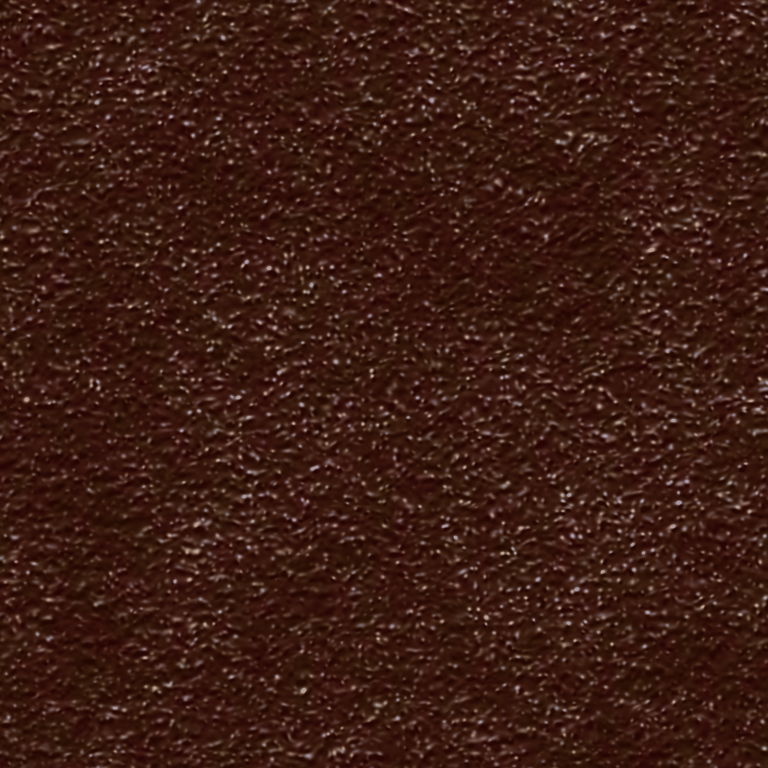
A Shadertoy shader for this texture:

```glsl
// Dark brown pebbled leather under a glancing light from above.
// An embossed noise relief forms the skin; two jittered layers of soft
// blobs add round glints and longer, cooler crests, each with its shadow.

const vec3 SHADOW_BROWN = vec3(0.158, 0.038, 0.016);
const vec3 BODY_BROWN   = vec3(0.228, 0.096, 0.050);
const vec3 WARM_GLINT   = vec3(0.690, 0.580, 0.520);
const vec3 COOL_GLINT   = vec3(0.620, 0.560, 0.600);
const vec3 OLIVE_SHIFT  = vec3(-0.018, 0.024, -0.012);
const float BODY_LEVEL  = 0.14;

float hash(vec2 p) {
    return fract(sin(dot(p, vec2(127.1, 311.7))) * 43758.5453);
}

vec2 hash2(vec2 p) {
    return vec2(hash(p), hash(p + 57.3));
}

float noise(vec2 p) {
    vec2 cell = floor(p);
    vec2 f = fract(p);
    f = f * f * (3.0 - 2.0 * f);
    float low = mix(hash(cell), hash(cell + vec2(1, 0)), f.x);
    float high = mix(hash(cell + vec2(0, 1)), hash(cell + vec2(1, 1)), f.x);
    return mix(low, high, f.y);
}

vec2 rotate(vec2 p, float angle) {
    float c = cos(angle), s = sin(angle);
    return vec2(c * p.x + s * p.y, c * p.y - s * p.x);
}

// Height of the skin: small grain, slightly wider than tall.
float skinHeight(vec2 uv) {
    vec2 p = rotate(uv, 0.15);
    return 0.65 * noise(p * vec2(82.0, 104.0))
         + 0.35 * noise(p * vec2(150.0, 180.0) + 31.0);
}

// Brightness from light falling on the upper faces of the relief.
float emboss(vec2 uv, float reach) {
    vec2 toLight = reach * vec2(-0.2, 1.0);
    return skinHeight(uv - toLight) - skinHeight(uv + toLight);
}

// Soft oval blobs, one per jittered cell. Size is in canvas units.
// Returns brightness, brightness-weighted coolness, and shadow below.
vec3 glints(vec2 uv, float cells, vec2 size, float rarity, float spread, float seed) {
    vec2 home = floor(uv * cells);
    vec3 total = vec3(0.0);
    for (int j = -1; j <= 1; j++) {
        for (int i = -1; i <= 1; i++) {
            vec2 cell = home + vec2(i, j);
            vec2 key = cell + seed;
            vec2 center = (cell + 0.1 + 0.8 * hash2(key)) / cells;
            float angle = 0.15 + spread * (hash(key + 11.7) - 0.5);
            float scale = mix(0.8, 1.15, hash(key + 23.9));
            vec2 reach = size * scale;
            vec2 lit = rotate(uv - center, angle) / reach;
            vec2 shaded = lit + vec2(0.0, 2.3);
            float strength = pow(hash(key + 41.3), rarity);
            float light = strength * exp(-0.5 * dot(lit, lit));
            float shadow = strength * exp(-0.4 * dot(shaded, shaded));
            total += vec3(light, light * hash(key + 73.1), shadow);
        }
    }
    return total;
}

// Shadow to body to highlight.
vec3 leatherRamp(float light, vec3 glintColor) {
    vec3 dark = mix(SHADOW_BROWN, BODY_BROWN, min(light / BODY_LEVEL, 1.0));
    return mix(dark, glintColor, max(light - BODY_LEVEL, 0.0) / (1.0 - BODY_LEVEL));
}

void mainImage(out vec4 fragColor, in vec2 fragCoord) {
    vec2 uv = fragCoord / iResolution.y;

    // Slow changes in sheen and in how much the grain is stretched.
    float patches = 0.45 * noise(uv * 8.0 + 3.0) + 0.55 * noise(uv * 27.0 + 9.0);
    float sheen = mix(0.25, 1.75, patches);
    float stretch = smoothstep(0.25, 0.75, noise(uv * 4.0 + 17.0));

    // Bend the cell grid so that the scatter shows no rows.
    vec2 bend = vec2(noise(uv * 31.0), noise(uv * 31.0 + 50.0)) - 0.5;
    vec2 skin = uv + 0.007 * bend;

    vec3 points = glints(skin, 88.0, vec2(0.0021, 0.0019), 1.6, 2.0, 5.0);
    vec3 crests = glints(skin, 72.0, vec2(0.0041, 0.0021), 2.2, 0.9, 190.0);

    float pointGain = sheen * mix(1.05, 0.80, stretch);
    float crestGain = sheen * mix(0.35, 0.70, stretch);
    vec3 glint = pointGain * points + crestGain * crests;

    float relief = emboss(skin, 0.0026);
    float light = 0.09 + 0.28 * relief + 0.08 * (patches - 0.5);
    light += glint.x * clamp(0.9 + 1.1 * relief, 0.3, 1.6) - 0.22 * glint.z;
    light = clamp(light, -0.03, 1.08);

    float coolness = glint.y / max(glint.x, 0.001);
    vec3 glintColor = mix(WARM_GLINT, COOL_GLINT, smoothstep(0.2, 0.8, coolness));
    vec3 color = leatherRamp(light, glintColor);

    // Faint olive and red drift in the dye.
    color += OLIVE_SHIFT * (noise(uv * 38.0 + 80.0) - 0.5);
    fragColor = vec4(clamp(color, 0.0, 1.0), 1.0);
}
```
